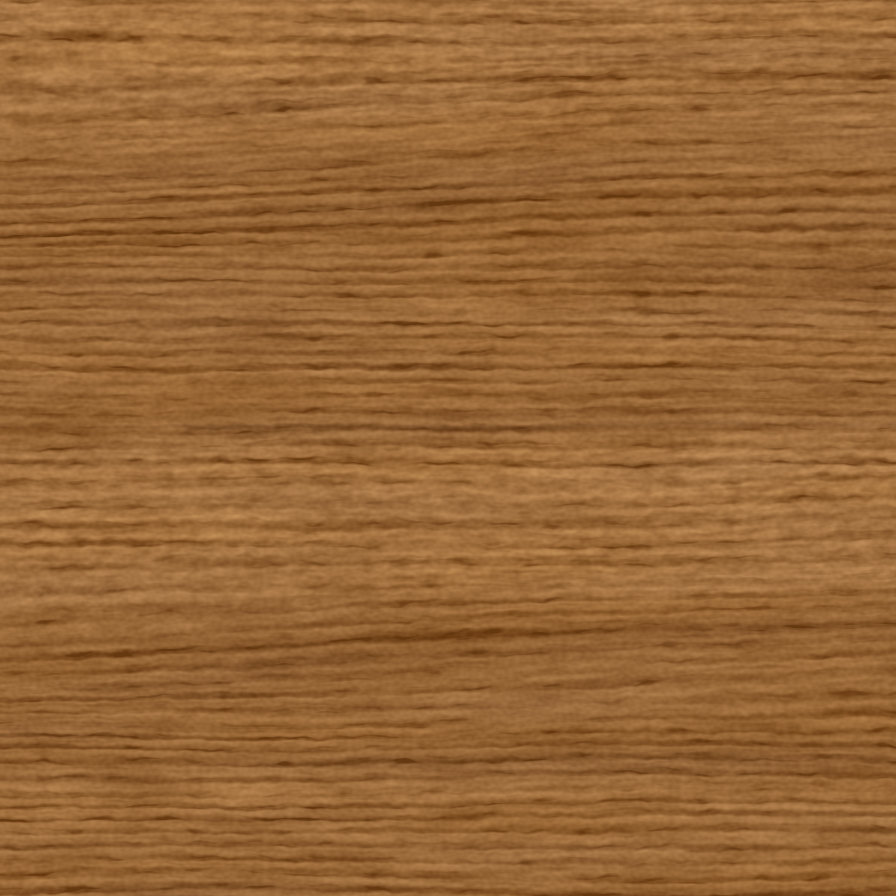
A Shadertoy shader for this texture:

```glsl
const vec3 DARK_WOOD = vec3(0.40, 0.22, 0.06);
const vec3 LIGHT_WOOD = vec3(0.76, 0.56, 0.35);
const vec3 DULL_TINT = vec3(-0.006, 0.004, 0.022);
const float BASE_TONE = 0.64;
const float BAND_PERIOD = 0.53;    // height of one board layer
const float BAND_OFFSET = 0.055;
const float RING_DENSITY = 54.0;   // growth lines per canvas height
const float RING_SPREAD = 0.9;     // wider lines in the pale bands
const float RING_DEPTH = 0.33;
const float TILT = 0.05;           // rise of the grain below each pale band
const float FIBRE_DEPTH = 0.26;
const float RIPPLE_DEPTH = 0.17;
const float PORE_DEPTH = 0.22;
const float SPECK_DEPTH = 0.13;
const float TAU = 6.2831853;

float hash(vec2 p) {
    vec3 q = fract(p.xyx * vec3(0.1031, 0.1030, 0.0973));
    q += dot(q, q.yzx + 33.33);
    return fract((q.x + q.y) * q.z);
}

float cornerSlope(vec2 cell, vec2 offset) {
    float angle = TAU * hash(cell);
    return dot(vec2(cos(angle), sin(angle)), offset);
}

float gradientNoise(vec2 p) {
    vec2 cell = floor(p);
    vec2 f = p - cell;
    vec2 u = f * f * f * (f * (f * 6.0 - 15.0) + 10.0);
    vec2 e = vec2(0.0, 1.0);
    float low = mix(cornerSlope(cell, f), cornerSlope(cell + e.yx, f - e.yx), u.x);
    float high = mix(cornerSlope(cell + e, f - e), cornerSlope(cell + 1.0, f - 1.0), u.x);
    return mix(low, high, u.x * 0.0 + u.y);
}

float bandPhase(float depth) {
    return fract((depth + BAND_OFFSET) / BAND_PERIOD);
}

// Bends the straight grain: tilt, slow drift and small ragged steps
float warpDepth(vec2 p) {
    float tiltZone = exp(-pow((bandPhase(p.y) - 0.44) / 0.16, 2.0));
    float depth = p.y + TILT * (p.x - 0.5) * tiltZone;
    depth += 0.012 * gradientNoise(vec2(p.x * 2.2, p.y * 7.0) + 3.0);
    depth += 0.003 * gradientNoise(vec2(p.x * 13.0, p.y * 36.0) + 17.0);
    depth += 0.0025 * gradientNoise(vec2(p.x * 52.0, p.y * 85.0) + 41.0);
    return depth;
}

// Dark growth lines with one soft and one crisp side
float growthLines(float x, float depth) {
    float ring = RING_DENSITY * depth + RING_SPREAD * cos(TAU * bandPhase(depth));
    ring += 0.5 * gradientNoise(vec2(x * 1.5, depth * 22.0) + 9.0);
    float id = floor(ring);
    float f = ring - id;
    float profile = smoothstep(0.25, 0.72, f) * (1.0 - smoothstep(0.76, 1.0, f));
    float strength = 0.35 + 0.6 * hash(vec2(id, 5.0));
    strength += 0.7 * gradientNoise(vec2(x * 5.0, id * 7.37));
    strength += 0.4 * gradientNoise(vec2(x * 24.0, id * 3.71));
    return profile * clamp(strength, 0.0, 1.3);
}

void mainImage(out vec4 fragColor, in vec2 fragCoord) {
    vec2 uv = fragCoord / iResolution.xy;
    vec2 p = vec2(uv.x, 1.0 - uv.y);
    float depth = warpDepth(p);
    float phase = bandPhase(depth);

    // Broad pale and dark bands
    float pale = smoothstep(0.0, 0.07, phase) * (1.0 - smoothstep(0.30, 0.44, phase));
    float lowerPale = smoothstep(0.70, 0.80, phase) * (1.0 - smoothstep(0.86, 0.95, phase));
    float tone = BASE_TONE - 0.07 + 0.15 * pale + 0.09 * lowerPale;
    tone += 0.14 * gradientNoise(vec2(p.x * 1.6, depth * 16.0) + 23.0);

    // Growth lines and open pores gathered along them
    float line = growthLines(p.x, depth);
    tone -= RING_DEPTH * line;
    float pore = gradientNoise(vec2(p.x * 30.0, depth * 190.0) + 61.0);
    tone -= PORE_DEPTH * smoothstep(0.08, 0.45, pore) * (0.35 + line);
    float streak = gradientNoise(vec2(p.x * 5.0, depth * 62.0) + 77.0);
    tone -= 0.22 * smoothstep(0.32, 0.62, streak);

    // Long fibres, slanted ripples and fine specks
    tone += FIBRE_DEPTH * gradientNoise(vec2(p.x * 9.0, depth * 150.0) + 101.0);
    vec2 slanted = vec2(p.x * 46.0 - p.y * 34.0, p.y * 125.0 + p.x * 24.0);
    tone += RIPPLE_DEPTH * (0.6 + 0.7 * pale) * gradientNoise(slanted + 131.0);
    tone += SPECK_DEPTH * gradientNoise(vec2(p.x * 150.0, p.y * 210.0) + 151.0);

    // Thin dull seam between layers
    float seamDistance = min(phase, 1.0 - phase) * BAND_PERIOD;
    float seam = 1.0 - smoothstep(0.0005, 0.004, seamDistance);
    seam *= 0.6 + 0.8 * gradientNoise(vec2(p.x * 12.0, 7.5));
    tone -= 0.16 * seam;

    vec3 color = mix(DARK_WOOD, LIGHT_WOOD, clamp(tone, 0.0, 1.1));
    float dullness = gradientNoise(vec2(p.x * 2.5, depth * 24.0) + 181.0) + 0.8 * seam;
    color += DULL_TINT * dullness;
    fragColor = vec4(color, 1.0);
}
```
